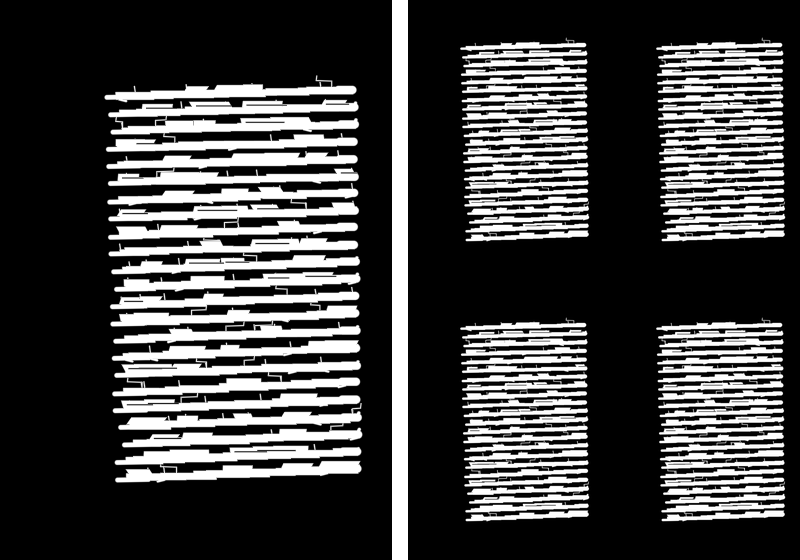
Left: one tile. Right: repeated 2 by 2.
Reproduce this pattern procedurally as a Shadertoy shader.

```glsl
// Twenty-three ragged white strokes on black, rising slightly to the right.
// Each row is a union of flat overlapping bars with raised blocks, ticks,
// hooks, drips and slits; the empty black border makes the tile seamless.

float hash(vec3 p) {
    p = fract(p * vec3(0.1031, 0.1137, 0.0973));
    p += dot(p, p.yzx + 33.33);
    return fract((p.x + p.y) * p.z);
}

float roundBox(vec2 p, vec2 centre, vec2 halfSize, float radius) {
    vec2 q = abs(p - centre) - halfSize + radius;
    return length(max(q, 0.0)) + min(max(q.x, q.y), 0.0) - radius;
}

float segment(vec2 p, vec2 a, vec2 b, float radius) {
    vec2 pa = p - a, ba = b - a;
    return length(pa - ba * clamp(dot(pa, ba) / dot(ba, ba), 0.0, 1.0)) - radius;
}

// Signed distance to one stroke; row 0 is the top one.
float strokeRow(vec2 p, float row) {
    float inset = hash(vec3(row, 3.0, 91.0));
    float wander = hash(vec3(row, 7.0, 92.0)) - 0.5;
    vec2 left = vec2(0.196 + 0.0008 * row + 0.022 * pow(inset, 4.0),
                     0.829 - 0.0311 * row + 0.003 * wander);
    vec2 right = vec2(0.634 + 0.0003 * row + 0.005 * inset,
                      0.839 - 0.0307 * row - 0.003 * wander);

    // Thin tongue at the left, blunt tip at the right
    float d = segment(p, left - vec2(0.005, 0.0025), left + vec2(0.05, -0.0015), 0.0043);
    d = min(d, segment(p, right - vec2(0.03, 0.0), right - vec2(0.005, 0.0), 0.0074));
    d = min(d, segment(p, right - vec2(0.008, 0.0), right + vec2(-0.003, 0.010 * inset), 0.003));
    float slits = 1.0;

    for (float k = 0.0; k < 9.0; k++) {
        vec3 id = vec3(row + 1.0, k + 1.0, 0.0);
        float shift = hash(id + vec3(0, 0, 1)) - 0.5;
        float size = hash(id + vec3(0, 0, 2));
        float kind = hash(id + vec3(0, 0, 3));
        float extra = hash(id + vec3(0, 0, 4));
        float side = hash(id + vec3(0, 0, 5)) - 0.5;
        vec2 c = mix(left, right, (k + 0.5 + 0.6 * shift) / 9.0);
        c.y += 0.0022 * side;

        // Flat bar, clipped to the ends of the row
        float reach = 0.034 + 0.024 * size;
        float x0 = max(c.x - reach, left.x + 0.010);
        float x1 = min(c.x + reach, right.x - 0.003);
        float thick = 0.0057 + 0.0014 * extra;
        d = min(d, roundBox(p, vec2((x0 + x1) * 0.5, c.y),
                            vec2((x1 - x0) * 0.5, thick), 0.0012));

        // Raised block with slanted sides
        float top = c.y + thick;
        float blockHalf = 0.016 + 0.020 * extra;
        float blockX = clamp(c.x + 0.02 * side, left.x + blockHalf + 0.008, right.x - blockHalf - 0.004);
        if (kind < 0.40) {
            vec2 q = p + vec2((p.y - top) * side * 1.4, 0.0);
            d = min(d, roundBox(q, vec2(blockX, top + 0.002), vec2(blockHalf, 0.0065), 0.0008));
            // Narrow slit left open under some blocks
            if (size < 0.28)
                slits = min(slits, roundBox(p, vec2(blockX + 0.008, top + 0.001),
                                            vec2(blockHalf, 0.0009), 0.0004));
        }

        // Upright tick
        float tickX = clamp(c.x + 0.05 * side, left.x + 0.012, right.x - 0.006);
        if (extra < 0.38)
            d = min(d, segment(p, vec2(tickX, top), vec2(tickX - 0.0015, top + 0.008 + 0.004 * size), 0.0011));

        // Thin hook reaching into the gap above
        if (kind > 0.87) {
            float bend = sign(side) * (0.016 + 0.018 * size);
            vec2 knee = vec2(tickX, top + 0.010);
            vec2 far = vec2(clamp(tickX + bend, left.x, right.x), knee.y + 0.001);
            d = min(d, segment(p, vec2(tickX, top - 0.002), knee, 0.0010));
            d = min(d, segment(p, knee, far, 0.0010));
            d = min(d, segment(p, far, far + vec2(0.001, 0.008), 0.0010));
        }

        // Slanted drip with a round tip below
        if (kind > 0.66 && kind < 0.78) {
            vec2 root = vec2(tickX, c.y - thick + 0.001);
            d = min(d, segment(p, root, root + vec2(-0.012 * sign(side), -0.003), 0.0022));
        }
    }
    return max(d, -slits);
}

void mainImage(out vec4 fragColor, in vec2 fragCoord) {
    vec2 p = fragCoord / iResolution.xy * vec2(0.7, 1.0);

    // Only the nearest rows can reach this point
    float baseline = mix(0.829, 0.839, (p.x - 0.19) / 0.45);
    float nearest = floor((baseline - p.y) / 0.0309 + 0.5);
    float d = 1.0;
    for (float n = -1.0; n <= 1.0; n++) {
        float row = nearest + n;
        if (row >= 0.0 && row < 23.0) d = min(d, strokeRow(p, row));
    }

    float edge = 0.85 / iResolution.y;
    fragColor = vec4(vec3(1.0 - smoothstep(-edge, edge, d)), 1.0);
}
```
